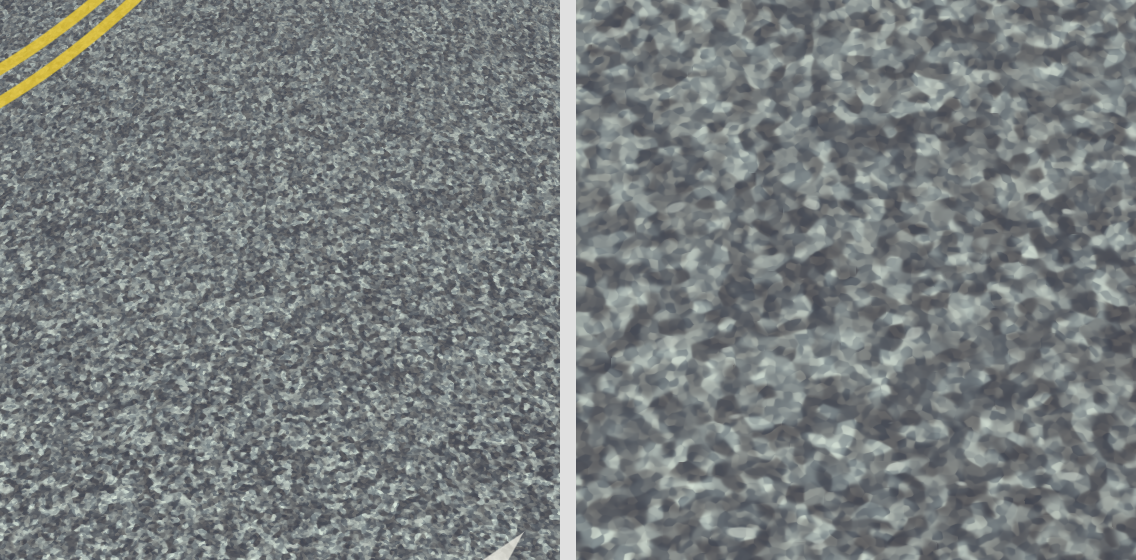
Left, the full canvas; right, a detail of the centre.
A three.js fragment shader for this texture:

```glsl
// Grey asphalt seen at a slant, with a double yellow line and the tip of a white marking.
// Soft stone chips are blended from jittered cells on a ground plane that shrinks
// towards the top; pale flecks and painted shapes are layered over them.
varying vec2 vUv;

vec3 hash3(vec2 p) {
  vec3 q = fract(p.xyx * vec3(0.1031, 0.1030, 0.0973));
  q += dot(q, q.yxz + 33.33);
  return fract((q.xxy + q.yzz) * q.zyx);
}

float valueNoise(vec2 p) {
  vec2 i = floor(p), f = fract(p);
  f = f * f * (3.0 - 2.0 * f);
  float low = mix(hash3(i).x, hash3(i + vec2(1.0, 0.0)).x, f.x);
  float high = mix(hash3(i + vec2(0.0, 1.0)).x, hash3(i + 1.0).x, f.x);
  return mix(low, high, f.y);
}

// Offset rotated by a random angle, for chips lying in any direction
vec2 rotate(vec2 p, float angle) {
  float c = cos(angle), s = sin(angle);
  return vec2(c * p.x + s * p.y, c * p.y - s * p.x);
}

// Brightness of elongated chips, each cell fading softly into its neighbours
float chips(vec2 p) {
  vec2 cell = floor(p);
  float sum = 0.0, total = 0.0001;
  for (int j = -1; j <= 1; j++) {
    for (int i = -1; i <= 1; i++) {
      vec2 id = cell + vec2(float(i), float(j));
      vec3 rnd = hash3(id);
      vec3 look = hash3(id + 71.7);
      vec2 d = rotate(p - id - rnd.xy, look.x * 3.14) * vec2(0.75, 1.3);
      float weight = exp(-7.0 * dot(d, d));
      sum += weight * rnd.z;
      total += weight;
    }
  }
  return sum / total;
}

// Sparse pale stones, wider than tall, with ragged outlines
float flecks(vec2 p, float ragged) {
  vec2 id = floor(p);
  vec3 rnd = hash3(id + 19.3);
  vec3 look = hash3(id + 143.1);
  vec2 d = rotate(fract(p) - 0.25 - 0.5 * rnd.xy, look.x - 0.3);
  float radius = mix(0.06, 0.15, look.y);
  float dist = length(d * vec2(1.0, 1.9)) + 0.12 * (0.5 - ragged);
  return step(0.65, rnd.z) * mix(0.25, 0.8, look.z) * (1.0 - smoothstep(radius - 0.05, radius + 0.03, dist));
}

float paintMask(float dist) {
  return 1.0 - smoothstep(-0.0018, 0.0018, dist);
}

// Two parallel bands along a gentle curve in the upper left corner
float doubleLine(vec2 p) {
  float height = p.y - (0.8177 + 0.6 * p.x + 0.68 * p.x * p.x);
  float slope = 0.6 + 1.36 * p.x;
  float offset = abs(abs(height - 0.0293) - 0.0293);
  return paintMask(offset / sqrt(1.0 + slope * slope) - 0.0098);
}

// Pointed wedge entering from the bottom edge
float wedge(vec2 p) {
  vec2 d = p - vec2(0.935, 0.0495);
  return paintMask(max((d.y - 0.678 * d.x) / 1.208, (d.x - 0.545 * d.y) / 1.139));
}

void main() {
  // Ground plane: chips grow smaller towards the top
  float scale = 1.0 - 0.4 * vUv.y;
  vec2 ground = vec2((vUv.x - 0.5) / scale, -3.0 * log(scale)) + 2.0;

  // Coarse and fine chips, with faint broad patches
  float coarse = chips(ground * 90.0);
  float fine = chips(ground * 170.0 + 37.0);
  float patches = valueNoise(ground * 9.0) - 0.5;
  float grain = (0.65 * coarse + 0.35 * fine - 0.5) * mix(1.15, 0.8, vUv.y);
  float tone = 0.4 + 1.5 * grain + 1.2 * grain * grain + 0.08 * patches;

  // Violet grey binder to greenish pale stone
  vec3 color = mix(vec3(0.30, 0.305, 0.33), vec3(0.66, 0.705, 0.69), tone);
  color += vec3(0.03, 0.0, -0.025) * (fine - 0.5);
  color = mix(color, vec3(0.75, 0.78, 0.75), flecks(ground * 17.0, coarse));

  // Paint, slightly worn by the chips below
  color = mix(color, vec3(0.84, 0.74, 0.27) + 0.12 * grain, doubleLine(vUv));
  color = mix(color, vec3(0.83, 0.83, 0.80) + 0.1 * grain, wedge(vUv));

  gl_FragColor = vec4(color, 1.0);
}
```
